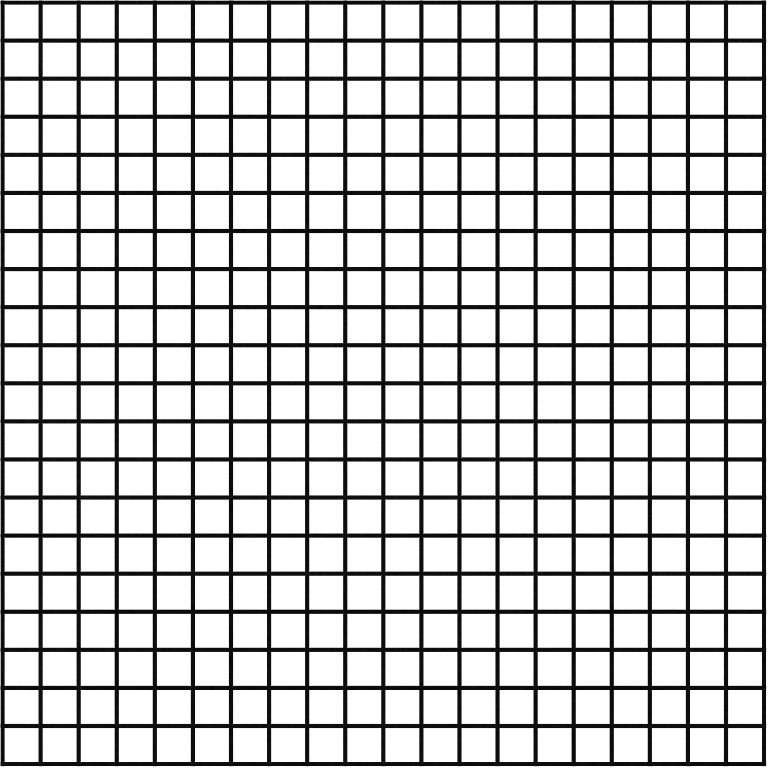
A Shadertoy shader for this pattern:

```glsl
const float CELLS = 20.0;
const float PITCH = 0.04958;
const float LINE_WIDTH = 0.0054;
const vec2 GRID_ORIGIN = vec2(0.0033, 0.0051);
const vec3 PAPER = vec3(1.0);
const vec3 INK = vec3(0.05);
const float GRAIN_SCALE = 384.0;
const float GRAIN_AMOUNT = 0.035;
const float LINE_VARIATION = 0.02;

float hash(vec2 p) {
    vec3 q = fract(vec3(p.xyx) * 0.1031);
    q += dot(q, q.yzx + 33.33);
    return fract((q.x + q.y) * q.z);
}

float valueNoise(vec2 p) {
    vec2 i = floor(p);
    vec2 f = fract(p);
    f = f * f * (3.0 - 2.0 * f);
    float low = mix(hash(i), hash(i + vec2(1.0, 0.0)), f.x);
    float high = mix(hash(i + vec2(0.0, 1.0)), hash(i + vec2(1.0)), f.x);
    return mix(low, high, f.y);
}

// Coverage of a signed distance, smoothed over one pixel
vec2 coverage(vec2 dist, float pixel) {
    return clamp(0.5 - dist / pixel, 0.0, 1.0);
}

void mainImage(out vec4 fragColor, in vec2 fragCoord) {
    vec2 uv = fragCoord / iResolution.xy;
    float pixel = 1.0 / min(iResolution.x, iResolution.y);
    vec2 p = uv - GRID_ORIGIN;

    // Nearest ruled line on each axis, limited to the frame
    vec2 lineIndex = clamp(floor(p / PITCH + 0.5), 0.0, CELLS);
    vec2 lineDist = abs(p - lineIndex * PITCH) - 0.5 * LINE_WIDTH;
    vec2 lines = coverage(lineDist, pixel);

    // Trim line ends at the outer edge of the frame
    float halfSpan = 0.5 * CELLS * PITCH;
    vec2 inside = coverage(abs(p - halfSpan) - halfSpan - 0.5 * LINE_WIDTH, pixel);
    float ruled = max(lines.x, lines.y) * inside.x * inside.y;

    // Faint grain and a small tone shift from line to line
    float grain = valueNoise(uv * GRAIN_SCALE) - 0.5;
    vec2 tones = vec2(hash(vec2(lineIndex.x, 7.0)), hash(vec2(31.0, lineIndex.y)));
    float tone = (lines.x > lines.y ? tones.x : tones.y) - 0.5;
    vec3 ink = INK + grain * GRAIN_AMOUNT + tone * LINE_VARIATION;

    fragColor = vec4(mix(PAPER, ink, ruled), 1.0);
}
```
